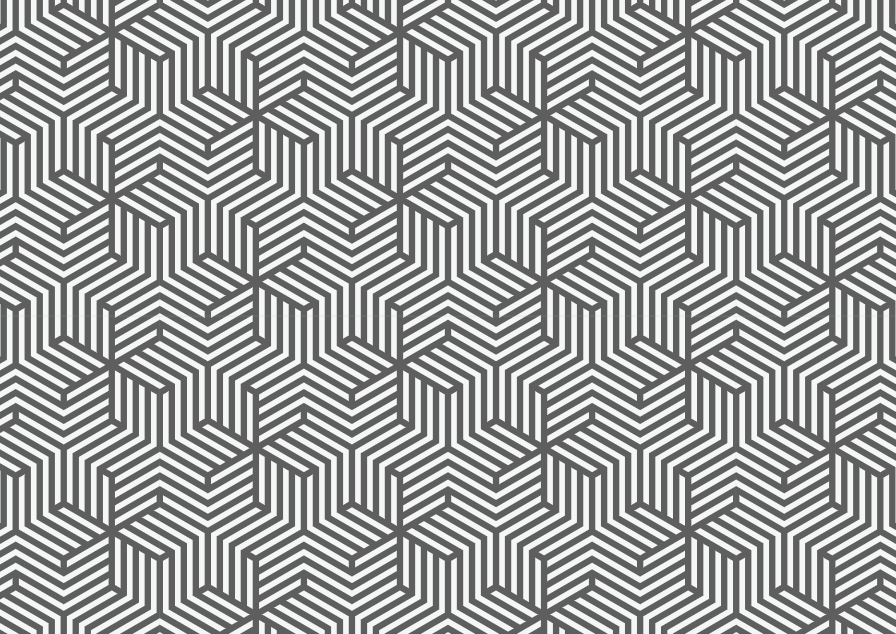
Reproduce this pattern procedurally as a WebGL 1 fragment shader.

```glsl
precision highp float;
// Interlocking striped rhombi turning around six-armed stars on a triangular lattice.

uniform vec2 u_resolution;

const float PI = 3.14159265;
const float ROOT3 = 1.7320508;
const float EDGE = 0.0619;               // rhombus side, in canvas widths
const vec2 STAR = vec2(0.4464, 0.3003);  // centre of one star
const float STRIPES = 4.0;               // stripes per rhombus
const float HALF_LINE = 0.0572;          // half line width, in rhombus sides
const vec3 INK = vec3(0.368, 0.368, 0.37);
const vec3 PAPER = vec3(0.96, 0.97, 0.97);

// Offset from the nearest star; stars are three rhombus sides apart.
vec2 nearestStarOffset(vec2 p) {
  vec2 cell = vec2(ROOT3, 1.0) * 3.0;
  vec2 a = mod(p + 0.5 * cell, cell) - 0.5 * cell;
  vec2 b = mod(p, cell) - 0.5 * cell;
  return dot(a, a) < dot(b, b) ? a : b;
}

// Turns p by sixths of a circle into the sector from 30 to 90 degrees.
vec2 foldSector(vec2 p) {
  float turn = floor((atan(p.y, p.x) - PI / 6.0) / (PI / 3.0)) * PI / 3.0;
  float c = cos(turn);
  float s = sin(turn);
  return vec2(c * p.x + s * p.y, c * p.y - s * p.x);
}

float segmentDistance(vec2 p, vec2 a, vec2 b) {
  vec2 ab = b - a;
  return length(p - a - ab * clamp(dot(p - a, ab) / dot(ab, ab), 0.0, 1.0));
}

// Distance to rising lines, mirrored into chevrons at the rhombus border.
float chevronDistance(vec2 p, float count) {
  float border = 0.5 * ROOT3;
  float x = border - abs(p.x - border);
  float spacing = border / count;
  float across = dot(vec2(x, p.y), vec2(-0.5, 0.5 * ROOT3));
  return abs(mod(across + 0.5 * spacing, spacing) - 0.5 * spacing);
}

// Distance to the star arms and the short hook that ends an arm.
float armDistance(vec2 p, float hookLength) {
  vec2 tip = vec2(0.5 * ROOT3, 0.5);
  float d = segmentDistance(p, vec2(0.0), tip);
  d = min(d, segmentDistance(p, vec2(0.0), vec2(0.0, 1.0)));
  return min(d, segmentDistance(p, tip, tip + vec2(0.0, hookLength)));
}

// Coverage of a line whose centre is at distance d.
float lineMask(float d, float halfWidth, float pixel) {
  return clamp((halfWidth - d) / pixel + 0.5, 0.0, 1.0);
}

// Faint hairlines where large printed tiles meet.
float seamMask(vec2 p, float pixel) {
  float tileWidth = 6.0 * ROOT3 * EDGE;
  float dx = abs(mod(p.x - 0.178 + 0.5 * tileWidth, tileWidth) - 0.5 * tileWidth);
  float dy = abs(p.y - 0.3547);
  float width = max(0.0012, pixel);
  float vertical = clamp(1.0 - dx / width, 0.0, 1.0);
  float horizontal = clamp(1.0 - dy / width, 0.0, 1.0);
  return max(0.08 * vertical, 0.18 * horizontal);
}

void main() {
  vec2 uv = gl_FragCoord.xy / u_resolution.x;
  float pixel = 1.0 / u_resolution.x;

  vec2 p = foldSector(nearestStarOffset((uv - STAR) / EDGE));
  float d = min(chevronDistance(p, STRIPES), armDistance(p, 1.0 / STRIPES));
  float ink = lineMask(d, HALF_LINE, pixel / EDGE);

  vec3 color = mix(PAPER, INK, ink);
  color = mix(color, mix(PAPER, INK, 0.5), seamMask(uv, pixel));
  gl_FragColor = vec4(color, 1.0);
}
```
